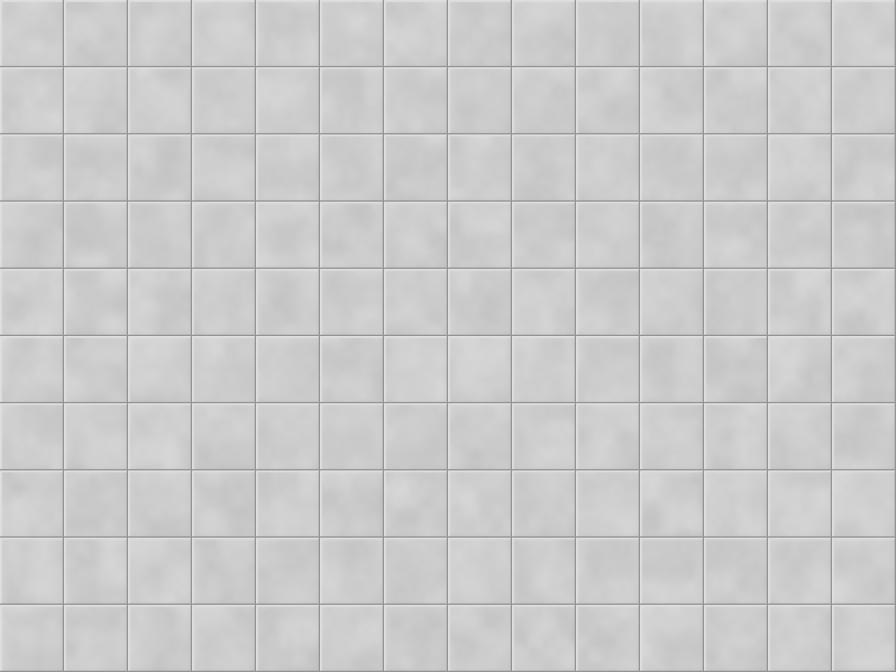
Write a Shadertoy shader that draws this texture.

```glsl
// Pale grey ceramic tiles in a square-set grid, each with a thin lit edge on its
// left and top and a thin shaded edge on its right and bottom. Soft value noise,
// shifted at random for every tile, gives the glaze its cloudy mottling.

#define TILES vec2(14.0, 10.0)
#define GLAZE_COLOR vec3(0.803)
#define LIGHT_COLOR vec3(0.87)
#define SHADE_COLOR vec3(0.575)
#define LIGHT_WIDTH 0.0027   // line widths in canvas heights
#define SHADE_WIDTH 0.0019
#define BEVEL_WIDTH 0.0035   // soft falloff beside each joint
#define BEVEL_DEPTH 0.035
#define CLOUD_SCALE 2.3      // noise cells per tile
#define CLOUD_DEPTH 0.085

// Integer hash of a lattice point, from 0 to 1
float hash(vec2 p) {
    uvec2 q = uvec2(ivec2(p)) * uvec2(1597u, 3571u);
    uint n = (q.x ^ q.y) * 747796u + 28913u;
    n = (n ^ (n >> 15)) * 277803u;
    n = (n ^ (n >> 13)) * 668265u;
    n ^= n >> 16;
    return float(n & 65535u) / 65535.0;
}

float valueNoise(vec2 p) {
    vec2 i = floor(p), f = fract(p);
    f = f * f * f * (f * (f * 6.0 - 15.0) + 10.0);
    vec2 e = vec2(0.0, 1.0);
    return mix(mix(hash(i), hash(i + e.yx), f.x),
               mix(hash(i + e.xy), hash(i + e.yy), f.x), f.y);
}

// Layered noise centred on zero
float clouds(vec2 p) {
    float sum = 0.0, weight = 0.6;
    for (int octave = 0; octave < 3; octave++) {
        sum += weight * (valueNoise(p) - 0.5);
        p = p * 2.03 + 17.3;
        weight *= 0.45;
    }
    return sum;
}

// Share of a pixel around s that lies between lo and hi
vec2 coverage(vec2 s, float lo, float hi, float pixel) {
    vec2 overlap = min(vec2(hi), s + 0.5 * pixel) - max(vec2(lo), s - 0.5 * pixel);
    return clamp(overlap / pixel, 0.0, 1.0);
}

void mainImage(out vec4 fragColor, in vec2 fragCoord) {
    float pixel = 1.0 / iResolution.y;
    vec2 cell = fragCoord / iResolution.xy * TILES;
    vec2 tile = floor(cell);
    vec2 tileSize = vec2(iResolution.x * pixel, 1.0) / TILES;

    // Signed distance to the nearest joint, positive on the lit side
    vec2 joint = (cell - round(cell)) * tileSize * vec2(1.0, -1.0);

    // Mottled glaze, different on every tile
    vec2 shift = 90.0 * vec2(hash(tile + 211.0), hash(tile + 487.0));
    vec3 color = GLAZE_COLOR + CLOUD_DEPTH * clouds(fract(cell) * CLOUD_SCALE + shift);

    // Rounded rim fading into the tile face
    vec2 rim = sign(joint) * exp(-abs(joint) / BEVEL_WIDTH);
    color += BEVEL_DEPTH * (rim.x + rim.y);

    // Lit edge, then shaded edge
    vec2 light = coverage(joint, 0.0, LIGHT_WIDTH, pixel);
    vec2 shade = coverage(joint, -SHADE_WIDTH, 0.0, pixel);
    color = mix(color, LIGHT_COLOR, max(light.x, light.y));
    color = mix(color, SHADE_COLOR, max(shade.x, shade.y));

    fragColor = vec4(color, 1.0);
}
```
